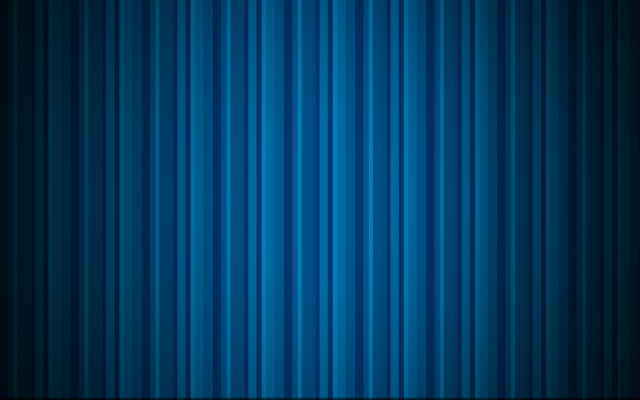
A WebGL 1 fragment shader for this pattern:

```glsl
precision highp float;
// Vertical blue stripes in nine repeats, lit from the centre with a dark vignette.

uniform vec2 u_resolution;

const float REPEATS = 9.0;
const float UNITS = 128.0; // stripe edges are measured in 128ths of a repeat

const vec3 NAVY   = vec3(0.0, 0.215, 0.440);
const vec3 DEEP   = vec3(0.0, 0.305, 0.520);
const vec3 MIDDLE = vec3(0.0, 0.340, 0.565);
const vec3 CLEAR  = vec3(0.0, 0.415, 0.640);
const vec3 BRIGHT = vec3(0.0, 0.500, 0.725);

// Switches from one stripe to the next at a softened edge.
vec3 nextStripe(vec3 left, vec3 right, float edge, float x, float soft) {
  return mix(left, right, smoothstep(edge - soft, edge + soft, x));
}

// One repeat, which starts and ends inside the same navy stripe.
vec3 stripes(float x, float soft) {
  vec3 color = NAVY;
  color = nextStripe(color, MIDDLE, 14.0, x, soft);
  color = nextStripe(color, BRIGHT, 24.0, x, soft);
  color = nextStripe(color, mix(DEEP, MIDDLE, 0.4), 31.0, x, soft);
  color = nextStripe(color, DEEP, 48.0, x, soft);
  color = nextStripe(color, NAVY, 56.0, x, soft);
  color = nextStripe(color, CLEAR, 63.0, x, soft);
  color = nextStripe(color, NAVY, 78.0, x, soft);
  color = nextStripe(color, BRIGHT, 87.0, x, soft);
  color = nextStripe(color, CLEAR, 95.0, x, soft);
  color = nextStripe(color, MIDDLE, 110.0, x, soft);
  return nextStripe(color, NAVY, 127.0, x, soft);
}

// Elliptical falloff, stronger toward the sides than the top and bottom.
float vignette(vec2 uv) {
  float radius = length((uv - 0.5) * vec2(2.0, 0.9));
  return mix(1.0, 0.12, smoothstep(0.1, 1.25, radius));
}

void main() {
  vec2 uv = gl_FragCoord.xy / u_resolution;
  float x = fract(uv.x * REPEATS) * UNITS;
  float soft = 0.7 * REPEATS * UNITS / u_resolution.x;

  vec3 color = stripes(x, soft) * vignette(uv);

  // Thin shadow along the bottom border.
  color *= mix(0.4, 1.0, smoothstep(0.002, 0.008, uv.y));

  gl_FragColor = vec4(color, 1.0);
}
```
